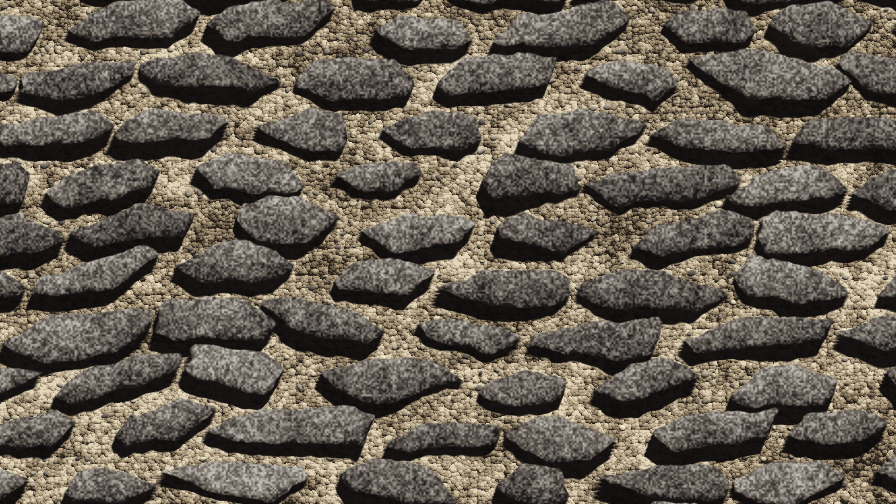
Reproduce this texture procedurally as a Shadertoy shader.

```glsl
// Rough cobbles in uneven rows, bedded in gritty sand under a low sun.
// Each stone is a jittered convex hexagon; shadows are found by stepping
// from the sand towards the sun, and cellular grains make up the sand.

const vec2  CELL = vec2(0.272, 0.100);        // spacing of the stones
const vec2  HALF_SIZE = vec2(0.132, 0.0405);  // mean half extent of a stone
const float SAND_GAP = 0.0045;                // least half gap between stones
const vec2  TO_SUN = vec2(0.36, 0.93);
const float SHADOW_LENGTH = 0.029;
const float PEBBLE_DENSITY = 36.0;
const float GRIT_DENSITY = 75.0;
const float FINE_DENSITY = 150.0;
const vec3  SHADOW = vec3(0.045, 0.037, 0.037);
const vec3  STONE_DARK = vec3(0.11, 0.10, 0.10);
const vec3  STONE_MID = vec3(0.415, 0.387, 0.36);
const vec3  STONE_LIGHT = vec3(0.75, 0.74, 0.70);
const vec3  SAND_DARK = vec3(0.15, 0.12, 0.095);
const vec3  SAND_MID = vec3(0.59, 0.52, 0.41);
const vec3  SAND_LIGHT = vec3(0.89, 0.84, 0.73);

float hash(vec2 p) {
    vec3 q = fract(vec3(p.xyx) * 0.1031);
    q += dot(q, q.yzx + 33.33);
    return fract((q.x + q.y) * q.z);
}

vec2 hash2(vec2 p) {
    return vec2(hash(p + 17.3), hash(p + 71.9));
}

float noise(vec2 p) {
    vec2 i = floor(p), f = fract(p);
    f = f * f * (3.0 - 2.0 * f);
    return mix(mix(hash(i), hash(i + vec2(1, 0)), f.x),
               mix(hash(i + vec2(0, 1)), hash(i + vec2(1, 1)), f.x), f.y);
}

// Signed distance to one stone; p is relative to its centre
float stoneShape(vec2 p, vec2 id, vec2 size) {
    float d = -1.0;
    for (int i = 0; i < 6; i++) {
        vec2 r = hash2(id * 3.7 + float(i) * 11.0);
        float a = (float(i) + 0.5) * 1.0472 + (r.x - 0.5) * 0.8;
        vec2 n = vec2(cos(a), sin(a)) / size;
        float plane = (dot(p, n) - mix(0.70, 1.04, r.y)) / length(n);
        float k = max(0.006 - abs(d - plane), 0.0);
        d = max(d, plane) + k * k / 0.024;
    }
    return d;
}

// x: distance to the nearest stone, y: its random tone, z: height across it
vec3 stones(vec2 p, float roughness) {
    p.y += 0.045 * (noise(p * vec2(2.6, 2.0) + 5.0) - 0.5);
    p += 0.012 * (vec2(noise(p * 26.0), noise(p * 26.0 + 40.0)) - 0.5);
    p += roughness * (vec2(noise(p * 95.0), noise(p * 95.0 + 40.0)) - 0.5);
    float row = floor(p.y / CELL.y);
    vec3 nearest = vec3(1.0, 0.0, 0.0);
    float second = 1.0;
    for (int j = -1; j <= 1; j++) {
        float y = row + float(j);
        float shift = 0.5 * mod(y, 2.0) + 0.5 * hash(vec2(y, 9.0));
        float column = floor(p.x / CELL.x - shift);
        for (int i = -1; i <= 1; i++) {
            vec2 id = vec2(column + float(i), y) + 50.0;
            vec2 r = hash2(id), s = hash2(id + 300.0);
            vec2 centre = (id - 49.5 + vec2(shift, 0.0)) * CELL;
            vec2 q = p - centre - (r - 0.5) * CELL * vec2(0.24, 0.26);
            float tilt = (hash(id + 150.0) - 0.48) * 0.36;
            q = mat2(cos(tilt), -sin(tilt), sin(tilt), cos(tilt)) * q;
            vec2 size = HALF_SIZE * mix(vec2(0.65, 0.78), vec2(1.18, 1.17), s);
            float d = stoneShape(q, id, size);
            if (d < nearest.x) {
                second = nearest.x;
                nearest = vec3(d, hash(id + 500.0), q.y / size.y);
            } else {
                second = min(second, d);
            }
        }
    }
    nearest.x = max(nearest.x, 0.5 * (nearest.x - second) + SAND_GAP);
    return nearest;
}

vec3 ramp(vec3 dark, vec3 middle, vec3 light, float t) {
    return t < 0.5 ? mix(dark, middle, max(t, 0.0) * 2.0)
                   : mix(middle, light, min(t, 1.0) * 2.0 - 1.0);
}

// Tone about zero of packed grains: lit sides, dark gaps, random shades
float grains(vec2 p) {
    vec2 cell = floor(p), offset = vec2(0.0);
    float nearest = 4.0, shade = 0.0;
    for (int k = 0; k < 9; k++) {
        vec2 id = cell + vec2(k % 3 - 1, k / 3 - 1);
        vec2 q = p - id - 0.1 - 0.8 * hash2(id);
        float d = dot(q, q) + 0.25 * hash(id + 60.0);
        if (d < nearest) {
            nearest = d;
            offset = q;
            shade = hash(id + 33.0) - 0.5;
        }
    }
    return 0.5 * shade + 0.55 * dot(offset, TO_SUN) + 0.16 - 0.55 * nearest;
}

vec3 sandColor(vec2 p, float px) {
    float tone = 0.55 + 0.75 * grains(p * GRIT_DENSITY);
    tone += 0.65 * grains(p * FINE_DENSITY + 13.0);
    tone += 0.45 * (noise(p * 9.0) - 0.5) + 0.35 * (noise(p * 27.0) - 0.5);
    vec3 color = ramp(SAND_DARK, SAND_MID, SAND_LIGHT, tone);
    // Scattered pebbles, each with a small shadow
    vec2 bent = p * PEBBLE_DENSITY + 0.25 * noise(p * 80.0);
    vec2 id = floor(bent);
    vec2 q = fract(bent) - 0.5 - (hash2(id) - 0.5) * 0.35;
    q.y *= 1.3;
    float radius = 0.26 * hash(id + 90.0) * step(0.6, hash(id + 30.0));
    float blur = PEBBLE_DENSITY * px;
    float pebbleShadow = length(q + TO_SUN * 0.12) - radius;
    float pebbleEdge = length(q) - radius;
    if (radius > 0.08) {
        color = mix(color, SHADOW, 0.9 * (1.0 - smoothstep(-blur, blur, pebbleShadow)));
        vec3 pebble = mix(STONE_MID, SAND_LIGHT, hash(id + 8.0));
        pebble *= 0.95 + 1.6 * dot(q, TO_SUN);
        color = mix(pebble, color, smoothstep(-blur, blur, pebbleEdge));
    }
    return color;
}

vec3 stoneColor(vec2 p, vec3 stone) {
    float grain = 0.75 * noise(p * 260.0) + 0.4 * noise(p * 120.0 + 7.0) - 0.575;
    float tone = 0.50 + 0.85 * grain + 0.24 * (stone.y - 0.5);
    tone += 0.15 * stone.z + 0.25 * (noise(p * 24.0) - 0.5);
    float lowerSide = 1.0 - smoothstep(-0.5, 0.3, stone.z);
    tone -= 0.25 * smoothstep(-0.012, 0.0, stone.x) * lowerSide;
    return ramp(STONE_DARK, STONE_MID, STONE_LIGHT, tone);
}

void mainImage(out vec4 fragColor, in vec2 fragCoord) {
    vec2 p = fragCoord / iResolution.y;
    float px = 1.0 / iResolution.y;
    vec3 stone = stones(p, 0.004);
    // Step towards the sun to find the stone that shades the sand
    float reach = SHADOW_LENGTH * mix(0.4, 1.6, noise(p * 7.0 + 20.0));
    reach += 0.006 * (noise(p * 60.0) - 0.5);
    float blocker = 1.0;
    for (int i = 1; i <= 5; i++) {
        blocker = min(blocker, stones(p + TO_SUN * reach * float(i) / 5.0, 0.002).x);
    }
    vec3 ground = sandColor(p, px);
    vec3 shaded = SHADOW + 0.05 * ground;
    ground = mix(shaded, ground, smoothstep(-0.0015, 0.0025, blocker));
    vec3 color = mix(stoneColor(p, stone), ground, smoothstep(-px, px, stone.x));
    fragColor = vec4(color, 1.0);
}
```
